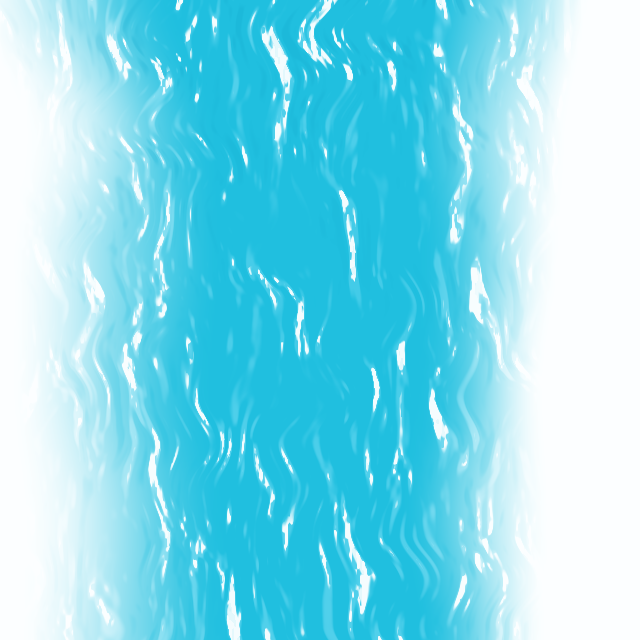
This texture is drawn by a Shadertoy shader. Its source:

```glsl
// A vertical sheet of cyan falling water with rippled sheen and white glints, fading to white at both sides.
const vec3 DEEP = vec3(0.125, 0.750, 0.875);
const vec3 SHEEN = vec3(0.39, 0.84, 0.94);
const vec3 SHADE = vec3(0.08, 0.67, 0.81);
const vec3 FOAM = vec3(0.99, 0.998, 1.0);
const vec2 RIPPLE_FREQ = vec2(31.0, 9.5);   // narrow, tall ripples
const vec2 GRAIN_FREQ = vec2(250.0, 85.0);  // sparkle inside glints
const vec2 LEFT_FADE = vec2(0.03, 0.35);
const vec2 RIGHT_FADE = vec2(0.64, 0.87);
const vec2 CALM_CENTRE = vec2(0.52, 0.55);
const vec2 LIGHT_DIR = vec2(0.92, 0.38);
const float SLOPE_GAIN = 0.048;

float hash(vec2 p) {
    vec3 q = fract(vec3(p.xyx) * 0.1031);
    q += dot(q, q.yzx + 33.33);
    return fract((q.x + q.y) * q.z);
}

float noise(vec2 p) {
    vec2 i = floor(p), f = fract(p);
    vec2 u = f * f * (3.0 - 2.0 * f);
    vec2 e = vec2(0.0, 1.0);
    return mix(mix(hash(i), hash(i + e.yx), u.x),
               mix(hash(i + e.xy), hash(i + e.yy), u.x), u.y);
}

// Height of the water: stretched noise bent by a slower flow
float waterHeight(vec2 p) {
    vec2 bend = vec2(noise(p * vec2(10.0, 14.0) + 3.7),
                     noise(p * vec2(17.0, 8.0) + 21.3)) - 0.5;
    vec2 q = (p + bend * vec2(0.055, 0.09)) * RIPPLE_FREQ;
    float height = 0.0, weight = 0.55;
    for (int octave = 0; octave < 3; octave++) {
        height += weight * noise(q);
        q = q * vec2(1.9, 2.1) + 17.1;
        weight *= 0.45;
    }
    return height;
}

// Strength of cyan across the sheet; it widens near the top
float bodyMask(vec2 p) {
    float top = smoothstep(0.78, 1.03, p.y);
    float bottom = smoothstep(0.25, 0.0, p.y);
    float wobble = 0.045 * (noise(p * vec2(7.0, 5.0) + 40.0) - 0.5);
    float left = p.x + wobble + 0.07 * top - 0.015 * bottom;
    float right = p.x + wobble - 0.05 * top;
    return smoothstep(LEFT_FADE.x, LEFT_FADE.y, left)
         * (1.0 - smoothstep(RIGHT_FADE.x, RIGHT_FADE.y, right));
}

void mainImage(out vec4 fragColor, in vec2 fragCoord) {
    vec2 p = fragCoord / iResolution.xy;

    // Surface slope facing the light
    vec2 dx = vec2(0.0022, 0.0), dy = vec2(0.0, 0.004);
    vec2 gradient = vec2(waterHeight(p + dx) - waterHeight(p - dx),
                         waterHeight(p + dy) - waterHeight(p - dy))
                  / (2.0 * vec2(dx.x, dy.y));
    float slope = dot(gradient, LIGHT_DIR) * SLOPE_GAIN;

    // Smooth, still patches gather around the centre
    float centre = 1.0 - smoothstep(0.08, 0.36, length((p - CALM_CENTRE) * vec2(1.3, 1.0)));
    float calm = centre * smoothstep(0.48, 0.68, noise(p * vec2(13.0, 10.0) + 8.0));
    slope *= 1.0 - 0.9 * calm;

    // Body colour with soft ripples
    float body = bodyMask(p);
    float sheen = smoothstep(0.08, 0.65, slope);
    float shade = smoothstep(0.25, 1.0, -slope);
    vec3 water = mix(DEEP, SHEEN, sheen * (0.72 - 0.2 * centre));
    water = mix(water, SHADE, shade * 0.3 * smoothstep(0.35, 0.95, p.y));
    float ripple = 0.20 * (shade - sheen) * body * (1.0 - body) * 2.0;
    vec3 color = mix(FOAM, water, clamp(body + ripple, 0.0, 1.0));

    // Broken white glints on the steep faces, in scattered clusters
    float cluster = noise(p * vec2(19.0, 11.0) + 60.0);
    float activity = mix(0.10, -0.13, centre) + 0.07 * smoothstep(0.65, 1.0, p.y);
    float steep = slope + 0.75 * (cluster - 0.5) + activity;
    float grain = noise(p * GRAIN_FREQ + 5.0);
    float glint = smoothstep(0.62, 0.85, steep) * smoothstep(0.40, 0.58, grain + 0.25 * (steep - 0.7));
    glint = max(glint, smoothstep(1.0, 1.2, steep) * 0.9);
    color = mix(color, FOAM, glint * 0.95);

    fragColor = vec4(color, 1.0);
}
```
